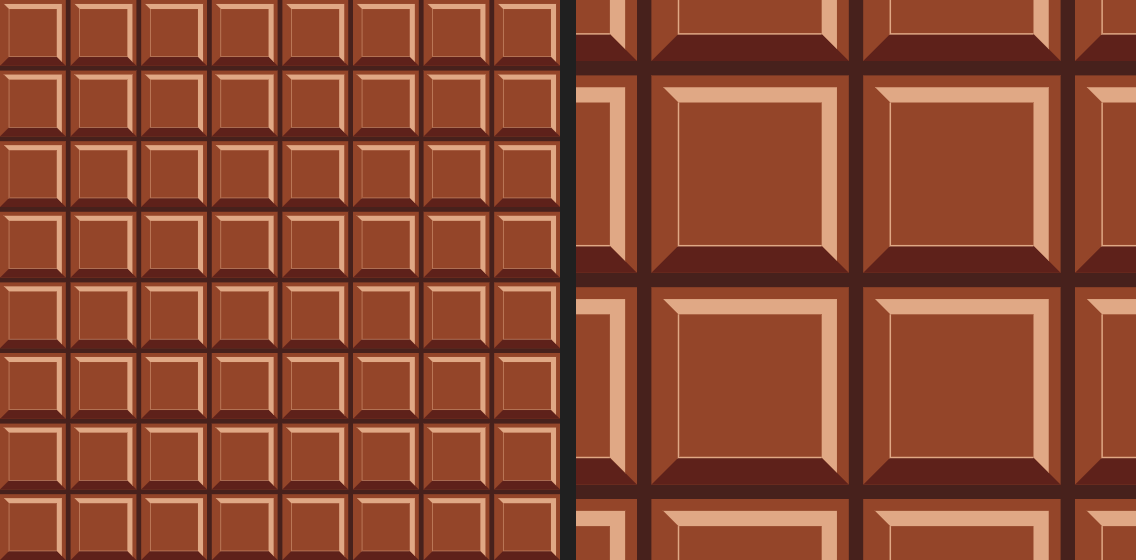
Left: the whole. Right: its middle third, enlarged.
This pattern is drawn by a Shadertoy shader. Its source:

```glsl
#define TILES 8.0
#define GAP 0.068        // groove width, as a share of the tile pitch
#define RIM 0.056        // flat border outside the highlight
#define BEVEL 0.128      // distance from tile edge to raised face
#define HAIRLINE 0.007
#define GROOVE_COLOR vec3(0.28, 0.13, 0.11)
#define BASE_COLOR vec3(0.58, 0.27, 0.16)
#define LIGHT_COLOR vec3(0.88, 0.66, 0.52)
#define SHADE_COLOR vec3(0.37, 0.13, 0.10)

// Pixel coverage of the region where d > 0
float coverage(float d, float pixel) {
    return clamp(d / pixel + 0.5, 0.0, 1.0);
}

// Box-filtered line that stays faithful when thinner than a pixel
float lineCoverage(float d, float width, float pixel) {
    return coverage(d + 0.5 * width, pixel) - coverage(d - 0.5 * width, pixel);
}

vec3 chocolateTile(vec2 p, float pixel) {
    // Distances inward from the four tile edges
    float size = 1.0 - GAP;
    float left = p.x;
    float right = size - p.x;
    float bottom = p.y;
    float top = size - p.y;
    float lit = min(top, right);
    float unlit = min(left, bottom);
    float inset = min(lit, unlit);
    float mitre = sqrt(0.5);

    vec3 color = mix(GROOVE_COLOR, BASE_COLOR, coverage(inset, pixel));

    // Shaded lower bevel with mitred ends
    float shade = min(min(bottom, BEVEL - bottom),
                      (min(left, right) - bottom) * mitre);
    color = mix(color, SHADE_COLOR, coverage(shade, pixel));

    // Highlight along the top and right bevels
    float light = min(min(lit - RIM, BEVEL - lit), (unlit - lit) * mitre);
    color = mix(color, LIGHT_COLOR, coverage(light, pixel));

    // Fine edge on the left and bottom of the raised face
    float edge = lineCoverage(unlit - BEVEL, HAIRLINE, pixel);
    edge *= coverage(lit - BEVEL, pixel);
    return mix(color, LIGHT_COLOR, edge);
}

void mainImage(out vec4 fragColor, in vec2 fragCoord) {
    // Outer tiles meet the canvas edges, so the last groove is left out
    float scale = (TILES - GAP) / iResolution.y;
    vec2 grid = fragCoord * scale;

    // Wrap in the middle of the groove to keep tile edges smooth
    vec2 p = fract(grid + 0.5 * GAP) - 0.5 * GAP;
    fragColor = vec4(chocolateTile(p, scale), 1.0);
}
```
